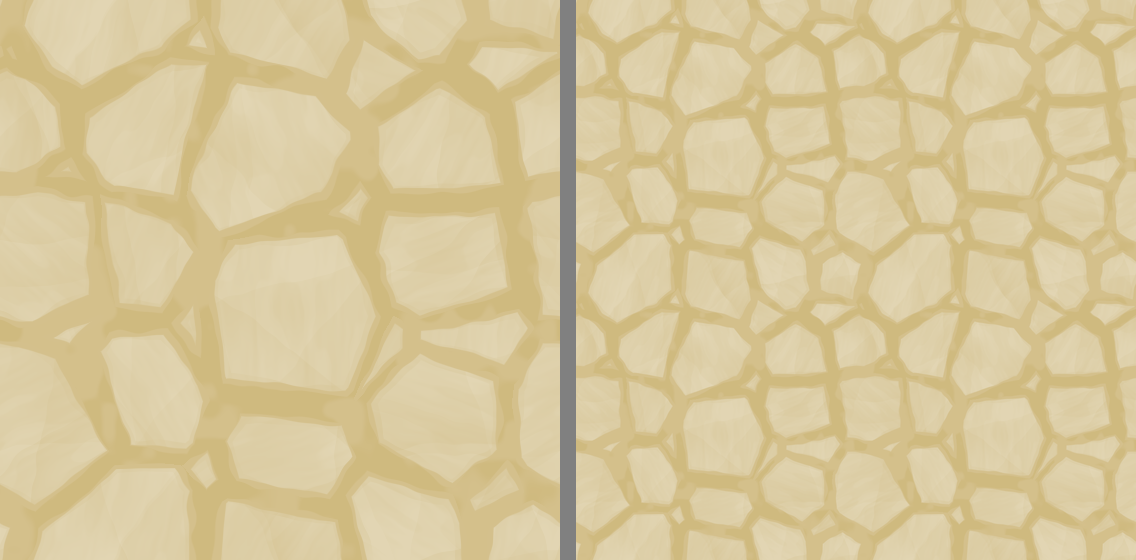
Left: one tile. Right: repeated 2 by 2.
Give the GLSL for this texture, as a WebGL 1 fragment shader.

```glsl
precision highp float;
// Painted sandstone paving: pale irregular slabs and small chips in ochre mortar.
// A wrapped power diagram (weighted Voronoi) cuts the stones, each joint gets its
// own width and taper, and stretched noise in stone space paints the strokes.

uniform vec2 u_resolution;

const float GRID = 4.0;            // slabs along each side of the tile
const vec2 ORIGIN = vec2(0.5);     // tile edges cross the slabs, not the joints
const float SEED = 11.0;
const float JITTER = 0.50;         // scatter of the slab centres
const float SLAB_SPREAD = 0.42;    // variation of slab size
const float JOINT = 0.098;         // mean half width of the mortar, in cells
const float CHIP_JOINT = 0.6;      // narrower joints around chips
const float TAPER = 0.32;          // how far joints may widen like wedges
const float EDGE_BLUR = 0.006;     // softness of stone outlines, in cells
const vec3 MORTAR_DARK  = vec3(0.812, 0.728, 0.497);
const vec3 MORTAR_LIGHT = vec3(0.836, 0.759, 0.560);
const vec3 STONE_SHADE  = vec3(0.845, 0.777, 0.597);
const vec3 STONE_BASE   = vec3(0.868, 0.812, 0.660);
const vec3 STONE_LIGHT  = vec3(0.886, 0.836, 0.702);

vec2 hash2(vec2 p) {
  vec3 q = fract(p.xyx * vec3(0.1031, 0.1030, 0.0973));
  q += dot(q, q.yzx + 33.33);
  return fract((q.xx + q.yz) * q.zy);
}

// Exact whole-number wrap, safe from rounding at multiples of the period.
vec2 wrap(vec2 i, float period) { return floor(mod(i + 0.5, period)); }

// Value noise that repeats after a whole number of lattice steps.
float noise(vec2 p, float period) {
  vec2 i = floor(p), f = fract(p);
  f = f * f * (3.0 - 2.0 * f);
  vec2 a = wrap(i, period), b = wrap(i + 1.0, period);
  return mix(mix(hash2(a).x, hash2(vec2(b.x, a.y)).x, f.x),
             mix(hash2(vec2(a.x, b.y)).x, hash2(b).x, f.x), f.y);
}

float tileNoise(vec2 p, float scale) { return noise(p * scale, GRID * scale); }

vec2 siteKey(vec2 cell, float layer) {
  return wrap(cell, GRID) + SEED + layer * 29.0;
}

// Centre (xy) and weight (z); layer 0 holds slabs, layer 1 chips at the corners.
vec3 site(vec2 cell, float layer) {
  vec2 key = siteKey(cell, layer);
  vec2 r = hash2(key) - 0.5;
  float size = hash2(key + 61.0).x;
  return layer < 0.5 ? vec3(cell + 0.5 + r * JITTER, (size - 0.5) * SLAB_SPREAD)
                     : vec3(cell + r * 0.5, -0.50 + 0.36 * size);
}

float power(vec2 p, vec3 s) { return dot(p - s.xy, p - s.xy) - s.z; }

vec3 paintMortar(vec2 p, float gap) {
  float patches = 0.65 * tileNoise(p, 2.0) + 0.35 * tileNoise(p, 7.0);
  float light = smoothstep(0.48, 0.58, patches);
  float reach = 0.055 * tileNoise(p, 6.0);
  float halo = 1.0 - smoothstep(reach, reach + 0.012, gap);
  return mix(MORTAR_DARK, MORTAR_LIGHT, max(light * 0.75, halo * 0.8));
}

vec3 paintStone(vec2 q, vec2 key, float inset) {
  float angle = 6.2832 * hash2(key + 7.0).x;
  vec2 axis = vec2(cos(angle), sin(angle));
  vec2 local = vec2(dot(q, axis), dot(q, vec2(-axis.y, axis.x)));
  vec2 shift = key * 5.0 + 40.0;
  float wash = noise(local * 2.6 + shift, 256.0);
  float strokes = noise(local * vec2(2.5, 9.0) + shift, 256.0);
  float bristle = noise(local * vec2(5.0, 32.0) + shift, 256.0);
  float tone = 0.06 + 0.5 * (wash - 0.45) + 0.28 * (bristle - 0.5);
  tone += 0.24 * (smoothstep(0.48, 0.56, strokes) - 0.5);

  // Chiselled planes: crisp on one side, fading away on the other.
  for (int k = 0; k < 3; k++) {
    vec2 h = hash2(key + 17.0 * float(k) + 90.0);
    float turn = angle + 1.57 + (h.x - 0.5) * 2.6;
    float side = dot(q, vec2(cos(turn), sin(turn))) - (h.y - 0.5) * 0.55;
    side += 0.08 * (wash - 0.5);
    float plane = smoothstep(0.0, 0.010, side) * exp(-4.5 * max(side, 0.0));
    tone += plane * (h.x > 0.5 ? -0.6 : 0.45) * (0.3 + 0.7 * wash);
  }

  // Worn rim, broken up by the brush.
  float rim = 0.07 * noise(q * 4.0 + shift, 256.0) - 0.015;
  tone -= (1.0 - smoothstep(rim, rim + 0.010, inset)) * (0.1 + 0.5 * strokes);
  vec3 color = mix(STONE_BASE, STONE_LIGHT, clamp(tone * 1.5, 0.0, 1.0));
  return mix(color, STONE_SHADE, clamp(-tone, 0.0, 0.9));
}

void main() {
  vec2 p = gl_FragCoord.xy / u_resolution * GRID + ORIGIN;
  vec2 bend = vec2(tileNoise(p, 2.0), tileNoise(p + 1.71, 2.0)) - 0.5;
  vec2 rough = vec2(tileNoise(p, 8.0), tileNoise(p + 0.63, 8.0)) - 0.5;
  vec2 w = p + 0.05 * bend + 0.028 * rough;
  vec2 home = floor(w), key = vec2(0.0);

  // Find the stone that owns this point.
  vec3 own = vec3(0.0);
  float best = 1e3, chip = 0.0;
  for (int y = -2; y <= 2; y++) for (int x = -2; x <= 2; x++) for (int l = 0; l < 2; l++) {
    vec2 cell = home + vec2(float(x), float(y));
    vec3 s = site(cell, float(l));
    float d = power(w, s);
    if (d < best) { best = d; own = s; chip = float(l); key = siteKey(cell, chip); }
  }

  // Depth inside the stone, after each border is set back by its tapered joint.
  float inset = 1e3, width = JOINT * mix(1.0, CHIP_JOINT, chip);
  for (int y = -2; y <= 2; y++) for (int x = -2; x <= 2; x++) for (int l = 0; l < 2; l++) {
    vec2 cell = home + vec2(float(x), float(y));
    vec3 s = site(cell, float(l));
    vec2 span = s.xy - own.xy;
    float apart = max(length(span), 0.01);
    vec2 h = hash2(key * 3.0 + siteKey(cell, float(l)) * 7.0);
    float along = clamp(dot(w - own.xy, vec2(-span.y, span.x)) / apart, -0.5, 0.5);
    float joint = width * (0.6 + 0.8 * h.x) + (h.y - 0.5) * TAPER * along * (1.0 - 0.6 * chip);
    float border = (power(w, s) - best) / (2.0 * apart) - max(joint, 0.025);
    if (apart > 0.011) inset = min(inset, border);
  }
  vec3 stone = paintStone(w - own.xy, key, inset);
  float cover = smoothstep(-EDGE_BLUR, EDGE_BLUR, inset);
  gl_FragColor = vec4(mix(paintMortar(p, max(-inset, 0.0)), stone, cover), 1.0);
}
```
